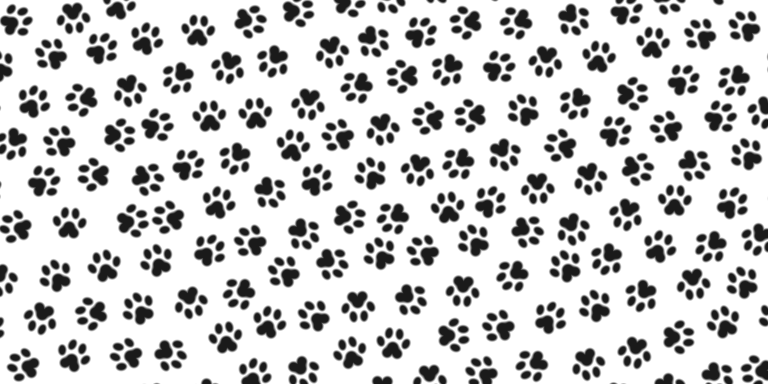
Write a WebGL 1 fragment shader that draws this pattern.

```glsl
precision highp float;
// Dark paw prints scattered over white, each turned at random.
// A staggered lattice is bent by gradient noise and jittered; every print
// is a distance field of four elliptical toes and a three-lobed pad.

uniform vec2 u_resolution;

#define SPACING 0.130      // lattice step, in canvas heights
#define PAW_SIZE 0.0434    // half width of a print, in canvas heights
#define SOFTNESS 0.0042    // half width of the edge, in canvas heights
#define JITTER 0.10        // random offset, in lattice steps
#define WARP 0.40          // noise bend, in lattice steps
#define WARP_FREQ 0.22     // noise cells per lattice step
#define LATTICE_TILT 0.17  // radians
#define INK vec3(0.10)
#define PAPER vec3(1.0)

const float TAU = 6.2831853;
const float ROW_HEIGHT = 0.866;

vec2 hash2(vec2 p) {
  vec3 q = fract(p.xyx * vec3(0.1031, 0.1030, 0.0973));
  q += dot(q, q.yzx + 33.33);
  return fract((q.xx + q.yz) * q.zy);
}

mat2 rotation(float angle) {
  float c = cos(angle), s = sin(angle);
  return mat2(c, -s, s, c);
}

float cornerSlope(vec2 cell, vec2 offset) {
  float angle = TAU * hash2(cell).x;
  return dot(vec2(cos(angle), sin(angle)), offset);
}

float gradientNoise(vec2 p) {
  vec2 i = floor(p), f = p - i;
  vec2 u = f * f * f * (f * (f * 6.0 - 15.0) + 10.0);
  vec2 e = vec2(1.0, 0.0);
  float low = mix(cornerSlope(i, f), cornerSlope(i + e, f - e), u.x);
  float high = mix(cornerSlope(i + e.yx, f - e.yx),
                   cornerSlope(i + 1.0, f - 1.0), u.x);
  return mix(low, high, u.y);
}

float smoothMin(float a, float b, float k) {
  float h = max(k - abs(a - b), 0.0) / k;
  return min(a, b) - h * h * k * 0.25;
}

// Approximate signed distance to an ellipse
float ellipse(vec2 p, vec2 radii) {
  float k = length(p / radii);
  float slope = length(p / (radii * radii));
  return k * (k - 1.0) / max(slope, 0.001);
}

// Print with toes towards +y; half its width is one unit
float paw(vec2 p) {
  p.x = abs(p.x);
  float lobes = length(p - vec2(0.30, -0.48)) - 0.30;
  float heel = length(p - vec2(0.0, -0.16)) - 0.36;
  float pad = smoothMin(lobes, heel, 0.20);
  float innerToe = ellipse(rotation(0.10) * (p - vec2(0.32, 0.70)), vec2(0.225, 0.32));
  float outerToe = ellipse(rotation(-0.40) * (p - vec2(0.76, 0.16)), vec2(0.225, 0.31));
  return min(pad, min(innerToe, outerToe));
}

// Centre of the print owned by a lattice cell
vec2 pawCentre(vec2 cell, float shift) {
  vec2 centre = vec2(cell.x + 0.5 + shift, (cell.y + 0.5) * ROW_HEIGHT);
  vec2 n = centre * WARP_FREQ;
  vec2 bend = vec2(gradientNoise(n + 17.3), gradientNoise(n + 71.9));
  vec2 r = hash2(cell + 211.0);
  vec2 jitter = sqrt(r.x) * vec2(cos(TAU * r.y), sin(TAU * r.y));
  return centre + WARP * bend + JITTER * jitter;
}

void main() {
  vec2 p = gl_FragCoord.xy / u_resolution.y;
  vec2 q = rotation(LATTICE_TILT) * p / SPACING + 40.0;
  float scale = PAW_SIZE / SPACING;

  // Nearest print among the neighbouring cells
  float dist = 10.0;
  float row = floor(q.y / ROW_HEIGHT);
  for (int j = -1; j <= 1; j++) {
    float y = row + float(j);
    float shift = 0.5 * mod(y, 2.0);
    float column = floor(q.x - shift);
    for (int i = -1; i <= 1; i++) {
      vec2 cell = vec2(column + float(i), y);
      float turn = TAU * hash2(cell + 97.0).y;
      vec2 local = rotation(turn) * (q - pawCentre(cell, shift)) / scale;
      dist = min(dist, paw(local));
    }
  }

  // Soft edge, never thinner than a pixel
  float edge = max(SOFTNESS, 0.7 / u_resolution.y);
  float ink = 1.0 - smoothstep(-edge, edge, dist * PAW_SIZE);
  gl_FragColor = vec4(mix(PAPER, INK, ink), 1.0);
}
```
